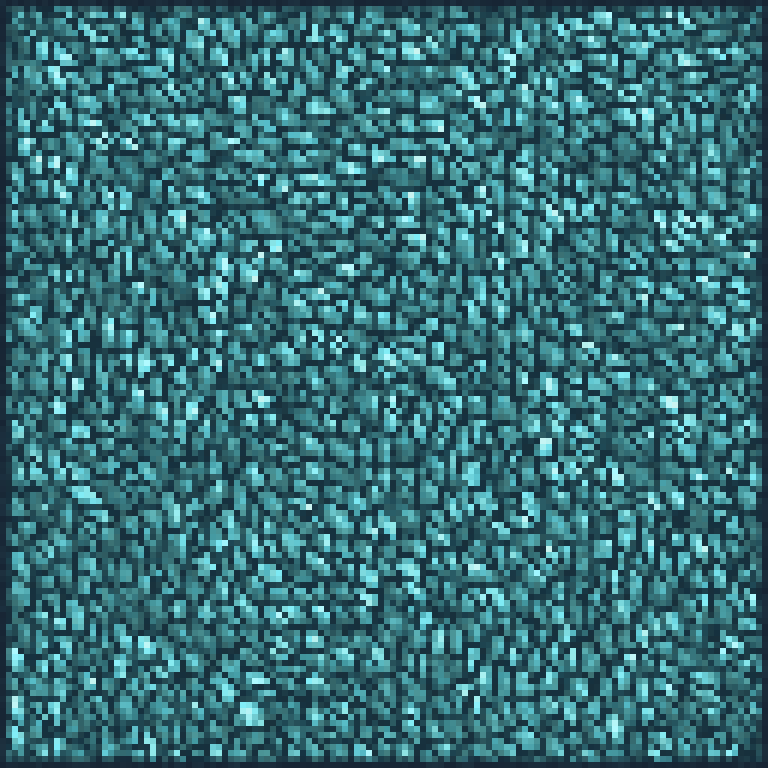
This texture is drawn by a WebGL 2 fragment shader. Its source:

```glsl
#version 300 es
precision highp float;

#define CELLS 128.0       // mosaic cells across the canvas
#define BLOB_SPACING 3.9  // mean distance between blobs, in cells
#define BLOB_STRETCH 1.4  // lengthening along the slope
#define BLOB_SLOPE 0.95   // slope of the blobs down to the right, radians
#define SLOPE_DRIFT 1.3   // slow change of slope over the canvas
#define SCATTER 0.95      // irregularity of the blob positions
#define BLOB_TONE 0.34    // brightness differences between blobs
#define CORE_TONE 0.40    // brightening towards a blob's centre
#define GRAIN 0.30        // brightness differences between cells
#define LINE_RANK 0.48    // lightest rank found in the dark lines
#define PAIR_SHARE 0.4    // share of cells toned in upright pairs
#define TINT 0.05         // random colour shift of single cells

uniform vec2 u_resolution;
out vec4 fragColor;

const vec3 BORDER = vec3(0.09, 0.14, 0.20);

// Integer hash: four random values in 0..1 for a lattice point and a seed
vec4 hash4(vec2 p, int seed) {
    uvec4 v = uvec4(ivec4(ivec2(floor(p)), seed, seed * 7 + 3));
    v = v * 1664525u + 1013904223u;
    for (int i = 0; i < 2; i++) {
        v += v.yzxy * v.wxyz;
        v ^= v >> 16u;
    }
    return vec4(v >> 8u) / 16777216.0;
}

float valueNoise(vec2 p) {
    vec2 i = floor(p), f = smoothstep(0.0, 1.0, p - i);
    float low = mix(hash4(i, 1).x, hash4(i + vec2(1, 0), 1).x, f.x);
    float high = mix(hash4(i + vec2(0, 1), 1).x, hash4(i + vec2(1, 1), 1).x, f.x);
    return mix(low, high, f.y);
}

// Nearest blob in a stretched metric: its lattice site and the distance
vec3 nearestBlob(vec2 cell, float slope) {
    vec2 q = cell / BLOB_SPACING;
    vec2 home = floor(q);
    vec2 along = vec2(cos(slope), -sin(slope));
    vec3 best = vec3(0.0, 0.0, 100.0);
    for (int k = 0; k < 9; k++) {
        vec2 site = home + vec2(k % 3 - 1, k / 3 - 1);
        vec2 offset = q - site - 0.5 - SCATTER * (hash4(site, 2).xy - 0.5);
        float run = dot(offset, along) / BLOB_STRETCH;
        float side = dot(offset, vec2(-along.y, along.x)) * BLOB_STRETCH;
        float dist = length(vec2(run, side));
        if (dist < best.z) best = vec3(site, dist);
    }
    return best;
}

// Colour ramp; each stop sits near the middle of its share of the area
vec3 ramp(float rank) {
    const vec3 tones[7] = vec3[7](
        vec3(0.09, 0.19, 0.24), vec3(0.13, 0.28, 0.32), vec3(0.22, 0.45, 0.47),
        vec3(0.28, 0.59, 0.61), vec3(0.36, 0.73, 0.76), vec3(0.54, 0.92, 0.94),
        vec3(0.74, 0.97, 0.98));
    const float stops[7] = float[7](0.13, 0.33, 0.53, 0.71, 0.86, 0.97, 1.0);
    vec3 color = tones[0];
    for (int i = 1; i < 7; i++)
        color = mix(color, tones[i], smoothstep(stops[i - 1], stops[i], rank));
    return color;
}

vec3 mosaic(vec2 uv) {
    vec2 cell = clamp(floor(uv * CELLS), 0.0, CELLS - 1.0);
    vec2 toEdge = min(cell, CELLS - 1.0 - cell);
    float ring = min(toEdge.x, toEdge.y);

    // Some neighbours share their grain in upright pairs
    float shift = step(0.5, hash4(vec2(cell.x, 0.0), 5).x);
    float pair = floor((cell.y + shift) * 0.5);
    vec4 rnd = hash4(cell, 7);
    vec4 pairRnd = hash4(vec2(cell.x, pair), 6);
    float grain = pairRnd.x < PAIR_SHARE ? pairRnd.y : rnd.x;

    // Lines one cell wide run where the nearest blob changes
    float slope = BLOB_SLOPE + SLOPE_DRIFT * (valueNoise(cell / 17.0) - 0.5);
    vec3 blob = nearestBlob(cell, slope);
    vec2 right = nearestBlob(cell + vec2(1, 0), slope).xy;
    vec2 above = nearestBlob(cell + vec2(0, 1), slope).xy;
    bool onLine = blob.xy != right || blob.xy != above;

    // Brightness as a rank in 0..1
    float core = 1.0 - min(blob.z / 0.7, 1.0);
    float light = BLOB_TONE * hash4(blob.xy, 3).x + CORE_TONE * core + GRAIN * grain;
    float rank = mix(0.40, 1.0, smoothstep(0.08, 0.92, light));
    if (onLine) rank = LINE_RANK * grain;
    if (ring < 2.0) rank *= 0.8;
    vec3 color = ramp(rank);
    color *= 1.0 + TINT * (rnd.z - 0.5) * vec3(-3.0, 0.5, 1.5);

    // Dark uneven frame
    float frame = ring < 1.0 ? 0.9 : (ring < 2.0 ? 0.5 * rnd.w : 0.0);
    return mix(color, BORDER, frame);
}

void main() {
    // Four samples per pixel smooth the cell edges
    vec3 color = vec3(0.0);
    for (int s = 0; s < 4; s++) {
        vec2 jitter = vec2(s % 2, s / 2) * 0.5 - 0.25;
        color += mosaic((gl_FragCoord.xy + jitter) / u_resolution);
    }
    fragColor = vec4(color * 0.25, 1.0);
}
```
